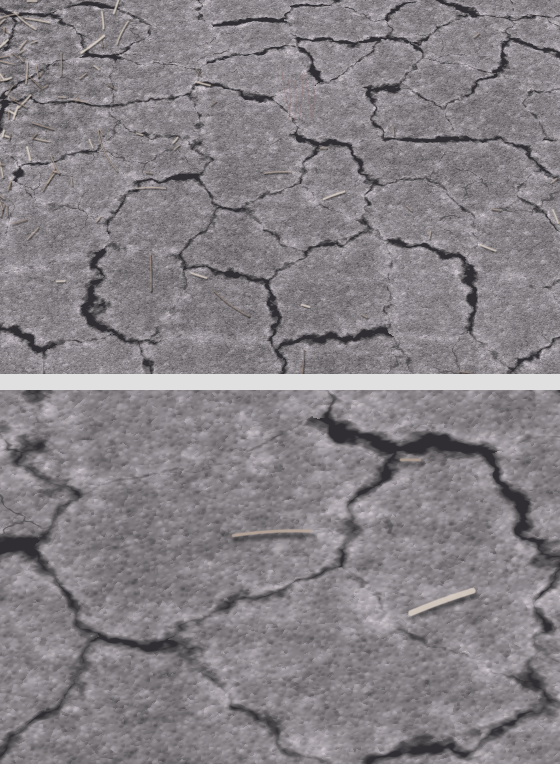
Top: the whole. Bottom: its middle third, enlarged.
Reproduce this texture procedurally as a Shadertoy shader.

```glsl
vec2 hash2(vec2 p) {
    vec3 q = fract(p.xyx * vec3(.1031, .1030, .0973));
    q += dot(q, q.yzx + 33.33);
    return fract((q.xx + q.yz) * q.zy);
}

// Layered, folded sines, roughly -0.8 to 0.8
float ripples(vec2 p) {
    float sum = 0., amp = .5;
    for (int i = 0; i < 5; i++) {
        p = mat2(1.6, 1.2, -1.2, 1.6) * p + 1.7;
        sum += amp * sin(p.x + 1.4 * sin(p.y * .7 + sum)) * cos(p.y + 2. * sum);
        amp *= .6;
    }
    return sum;
}

// Cellular noise: offset to nearest point, its distance, its random value
vec4 cells(vec2 p) {
    vec2 base = floor(p);
    vec4 nearest = vec4(0, 0, 9, 0);
    for (int y = -1; y <= 1; y++)
    for (int x = -1; x <= 1; x++) {
        vec2 id = base + vec2(x, y);
        vec2 offset = p - id - hash2(id);
        float d = length(offset);
        if (d < nearest.z) nearest = vec4(offset, d, hash2(id + 71.3).x);
    }
    return nearest;
}

// Round lumps of random brightness, lit from above
float lumps(vec4 cell) {
    float body = smoothstep(.7, .1, cell.z);
    return body * (cell.w - .5 + dot(cell.xy, vec2(-.4, .9)));
}

// Signed distance to cracks between plates; each border has its own width
float crackDistance(vec2 p, float widthScale) {
    vec2 base = floor(p), home = base, toHome = vec2(9);
    for (int y = -1; y <= 1; y++)
    for (int x = -1; x <= 1; x++) {
        vec2 id = base + vec2(x, y);
        vec2 r = id + .1 + .8 * hash2(id) - p;
        if (dot(r, r) < dot(toHome, toHome)) { toHome = r; home = id; }
    }
    float d = 9.;
    for (int y = -2; y <= 2; y++)
    for (int x = -2; x <= 2; x++) {
        vec2 id = home + vec2(x, y);
        if (x == 0 && y == 0) continue;
        vec2 r = id + .1 + .8 * hash2(id) - p;
        vec2 across = normalize(r - toHome);
        float border = dot(.5 * (toHome + r), across);
        float width = mix(-.018, .046, hash2(home + id + 5.).x);
        d = min(d, border - width * widthScale * (.8 + .5 * abs(across.y)));
    }
    return d;
}

// Gently bent stalk with rounded ends
float stalk(vec2 p, float angle, float halfLength, float bend) {
    float c = cos(angle), s = sin(angle);
    p = mat2(c, -s, s, c) * p;
    p.y += bend * p.x * p.x;
    return length(vec2(max(abs(p.x) - halfLength, 0.), p.y));
}

void mainImage(out vec4 fragColor, in vec2 fragCoord) {
    vec2 uv = fragCoord / iResolution.y;
    float aspect = iResolution.x / iResolution.y;
    float soft = 1. / iResolution.y;

    // Ground plane in perspective
    float depth = 2.7 / (2.7 - uv.y);
    vec2 ground = vec2((uv.x - .5 * aspect) * depth, 3.4 * depth) * 3.4;
    vec2 warp = vec2(ripples(ground * .8), ripples(ground * .8 + 40.));
    vec2 ragged = vec2(ripples(ground * 3.5), ripples(ground * 3.5 + 17.));
    vec2 plate = ground + .2 * warp + .075 * ragged;

    // Soil: broad patches, mottling, crumbs and fine grain
    float litter = smoothstep(.45, .0, uv.x) * smoothstep(.35, .8, uv.y);
    float mottle = ripples(ground * 7. + 3.);
    vec4 crumb = cells(uv * vec2(44, 58) + .4 * ragged);
    vec4 grain = cells(uv * vec2(105, 130) + .5 * mottle);
    vec4 dust = cells(uv * vec2(190, 220) + 9.);
    float tone = .495 + .03 * uv.y + .055 * ripples(ground * .5 + 8.);
    tone += .03 * ragged.x + (.04 + .12 * litter) * mottle - .05 * litter;
    tone += .14 * lumps(grain) + .15 * lumps(dust);
    tone += .18 * lumps(crumb) * step(.5, crumb.w);

    // Crumbly cracks with dusty rims, plus short hairline cracks
    float d = crackDistance(plate, .95 + .8 * ripples(ground * 1.7 + 25.));
    d += .03 * (crumb.z - .42) + .012 * mottle + .012 * (grain.z - .4);
    float hair = crackDistance(plate * 1.9 + 31., .4) / 1.9 + .008 * mottle;
    float hairMask = smoothstep(.25, .45, ripples(ground * .6 + 60.));
    tone += .15 * exp(-12. * max(d, 0.)) * (.7 + mottle);
    tone *= mix(.66, 1., smoothstep(-.005, .03, d));
    vec3 color = tone * vec3(1.005, .972, 1.003);
    float edge = .004 + 2. * soft;
    color = mix(color, vec3(.28, .27, .28), .7 * hairMask * smoothstep(edge, -edge, hair));
    vec3 wall = vec3(.36, .35, .36) + .12 * mottle;
    vec3 hollow = mix(wall, vec3(.19, .18, .20), smoothstep(-.003, -.024, d));
    color = mix(color, hollow, smoothstep(edge, -edge, d));

    // Dry straw, densest in the upper left
    for (int i = 0; i < 96; i++) {
        vec2 a = hash2(vec2(i, 3)), b = hash2(vec2(i, 19)), c = hash2(vec2(i, 47));
        bool heaped = i < 62;
        vec2 center = heaped ? vec2(.32 * a.x * a.x, 1. - .6 * a.y) : a * vec2(aspect, 1);
        float halfLength = mix(.008, heaped ? .04 : .075, b.x * b.x * b.x);
        float thickness = mix(.001, .003, c.x * c.x);
        vec2 p = uv - center;
        float angle = b.y * 3.14, bend = 5. * (c.y - .5);
        float shade = stalk(p + vec2(-.002, .004), angle, halfLength, bend);
        float body = stalk(p, angle, halfLength, bend);
        color *= 1. - .35 * smoothstep(.005, .0, shade);
        vec3 straw = mix(vec3(.60, .51, .45), vec3(.88, .84, .80), c.x);
        color = mix(color, straw, .9 * smoothstep(soft, -soft, body - thickness));
    }

    // Faint reddish weed
    for (int i = 0; i < 6; i++) {
        vec2 h = hash2(vec2(i, 83));
        vec2 p = uv - vec2(.76 + .016 * float(i), .73 + .05 * h.x);
        float stem = stalk(p, 1.3 + .6 * h.y, .05 + .03 * h.x, 4. * (h.x - .5));
        color = mix(color, vec3(.58, .43, .42), .5 * smoothstep(soft, -soft, stem - .001));
    }
    fragColor = vec4(clamp(color, 0., 1.), 1);
}
```
